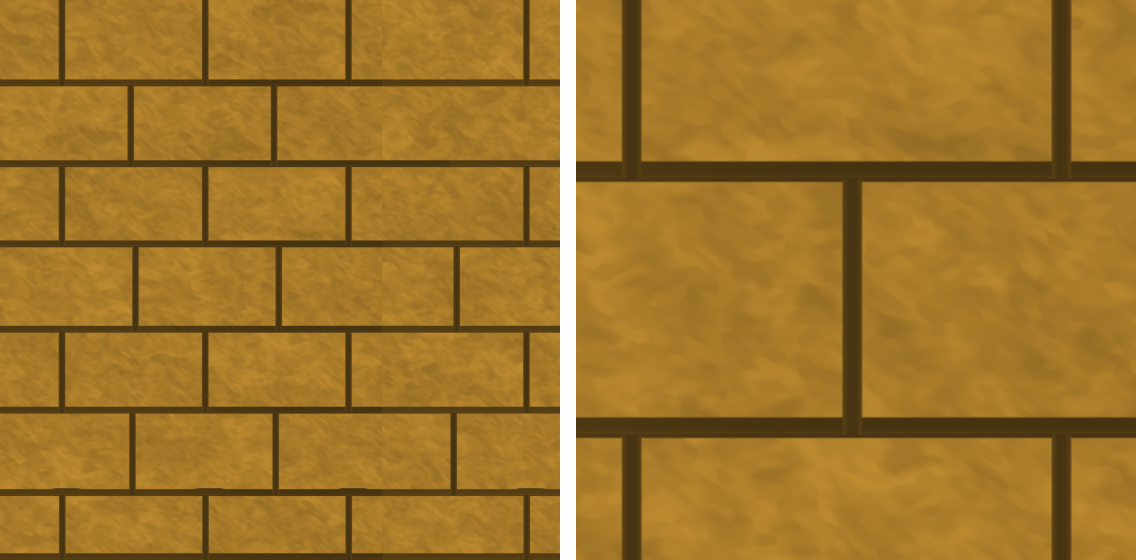
Left: the whole. Right: its middle third, enlarged.
Write a Shadertoy shader that draws this texture.

```glsl
// Ochre ashlar wall: seven uneven courses of stone in staggered bond.
// Distances to bed and upright joints shape the dark mortar; layered,
// skewed cellular noise mottles the stone faces.

const int COURSES = 7;
// Bed joint heights from the top course down, and sideways shift per course.
const float BED_Y[COURSES] = float[](0.852, 0.7077, 0.5645, 0.4121, 0.2676, 0.1204, 0.0059);
const float SHIFT[COURSES] = float[](0.0, -0.133, 0.0, -0.1245, 0.0, -0.1300, 0.0005);

const float BED_HALF = 0.0061;
const float JOINT_HALF = 0.0058;
const float SEAM_X = 0.682;

const vec3 STONE_DARK = vec3(0.56, 0.41, 0.135);
const vec3 STONE_LIGHT = vec3(0.76, 0.555, 0.19);
const vec3 MORTAR_DARK = vec3(0.275, 0.2, 0.065);
const vec3 MORTAR_LIGHT = vec3(0.36, 0.262, 0.085);

float hash(vec2 p) {
    vec3 q = fract(vec3(p.xyx) * 0.1031);
    q += dot(q, q.yzx + 33.33);
    return fract((q.x + q.y) * q.z);
}

// Soft cellular noise: random cell values blended by distance to cell points.
float cellNoise(vec2 p) {
    vec2 cell = floor(p);
    float sum = 0.0, total = 0.0;
    for (int j = -1; j <= 1; j++)
    for (int i = -1; i <= 1; i++) {
        vec2 id = cell + vec2(i, j);
        vec2 away = id + vec2(hash(id + 7.3), hash(id + 41.7)) - p;
        float weight = exp(-6.0 * dot(away, away));
        sum += weight * hash(id);
        total += weight;
    }
    return sum / total;
}

// Three scales of mottling, slanting gently down to the right.
float mottle(vec2 p) {
    vec2 q = vec2(p.x, 1.5 * p.y + 0.4 * p.x);
    q += 0.006 * sin(q.yx * 70.0);
    return 0.28 * cellNoise(q * 11.0 + 100.0)
         + 0.40 * cellNoise(q * 44.0 + 200.0)
         + 0.32 * cellNoise(q * 105.0 + 300.0);
}

// Distance to the nearest upright joint; the last stone is wider.
float jointDistance(float x, float shift, int count) {
    float nearest = 1.0;
    for (int i = 0; i < count; i++) {
        float wide = i == 3 ? 0.062 : 0.0;
        nearest = min(nearest, abs(x - 0.1107 - shift - 0.2558 * float(i) - wide));
    }
    return nearest;
}

// Index of the course holding height y, counted from the top.
int courseAt(float y) {
    int course = 0;
    for (int i = 0; i < COURSES - 1; i++) course += y < BED_Y[i] ? 1 : 0;
    return course;
}

// Signed height above the nearest bed joint (x) and that joint's index (y).
vec2 nearestBed(float y) {
    vec2 best = vec2(1.0, 0.0);
    for (int i = 0; i < COURSES; i++) {
        float d = y - BED_Y[i];
        if (abs(d) < abs(best.x)) best = vec2(d, float(i));
    }
    return best;
}

float cover(float d, float halfWidth, float soft) {
    return 1.0 - smoothstep(halfWidth - soft, halfWidth + soft, d);
}

vec3 stoneColor(vec2 uv, float course) {
    float rightSide = step(SEAM_X, uv.x);
    float tone = mottle(uv + vec2(0.37 * course + 0.51 * rightSide, 0.23 * course));
    return mix(STONE_DARK, STONE_LIGHT, tone);
}

// Bed mortar: lighter toward both sides, with a thin lit line low in it.
vec3 bedColor(float x, vec2 bed, float soft) {
    float turn = SEAM_X + 0.12 * step(0.5, fract(bed.y * 0.5)) * step(bed.y, 2.0);
    float light = 0.45 * smoothstep(0.5, 0.25, x) + 0.6 * smoothstep(turn, turn + soft, x);
    light *= 0.7 + 0.5 * hash(vec2(bed.y, 3.0));
    light += 0.45 * cover(abs(bed.x + 0.003), 0.0008, soft);
    return mix(MORTAR_DARK, MORTAR_LIGHT, clamp(light, 0.0, 1.0));
}

void mainImage(out vec4 fragColor, in vec2 fragCoord) {
    vec2 uv = fragCoord / iResolution.xy;
    float soft = max(0.0009, 0.75 / min(iResolution.x, iResolution.y));
    vec3 color = stoneColor(uv, float(courseAt(uv.y)));

    // Bed joints, with small worn lips above the sixth one.
    vec2 bed = nearestBed(uv.y);
    float lip = bed.y == 5.0 && bed.x > 0.0
              ? 0.0018 * cover(jointDistance(uv.x - 0.008, 0.0, 4), 0.024, 0.006) : 0.0;
    color = mix(color, bedColor(uv.x, bed, soft), cover(abs(bed.x), BED_HALF + lip, soft));

    // Upright joints run a little way down over the bed below them.
    int course = courseAt(uv.y + 0.0045);
    float d = jointDistance(uv.x, SHIFT[course], course == 1 ? 3 : 4);
    vec3 joint = mix(MORTAR_DARK, MORTAR_LIGHT, 0.8 * smoothstep(0.25, 1.0, d / JOINT_HALF));
    color = mix(color, joint, cover(d, JOINT_HALF, soft));

    fragColor = vec4(color, 1.0);
}
```
